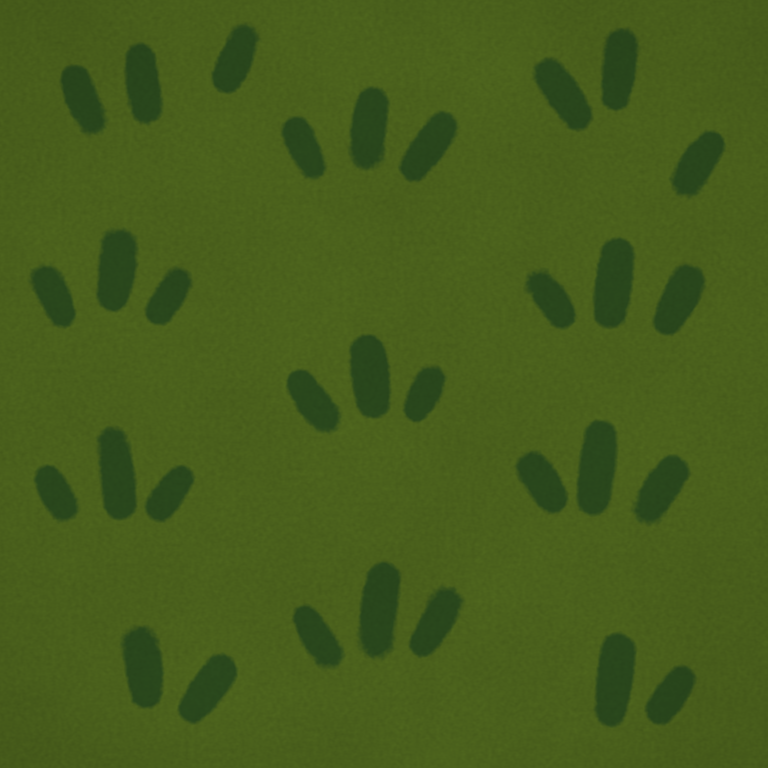
This pattern is drawn by a Shadertoy shader. Its source:

```glsl
// Tufts of soft, dark green grass strokes scattered over a grainy olive lawn.
#define LAWN_COLOR    vec3(0.288, 0.374, 0.108)
#define BLADE_COLOR   vec3(0.160, 0.274, 0.108)
#define BLADE_SPACING 0.076
#define BLADE_RADIUS  0.0212
#define SIDE_TILT     0.52
#define EDGE_SOFTNESS 0.0036
#define EDGE_RAGGED   0.0022
#define GRAIN_SCALE   150.0
#define GRAIN_AMOUNT  0.075
#define MOTTLE_AMOUNT 0.045
#define VIGNETTE      0.07

vec2 hash22(vec2 p) {
    vec3 q = fract(vec3(p.xyx) * vec3(0.1031, 0.1030, 0.0973));
    q += dot(q, q.yzx + 33.33);
    return fract((q.xx + q.yz) * q.zy);
}

// Signed random pair in -1..1
vec2 jitter(vec2 seed) { return hash22(seed) * 2.0 - 1.0; }

float gradientNoise(vec2 p) {
    vec2 i = floor(p), f = fract(p);
    vec2 u = f * f * f * (f * (f * 6.0 - 15.0) + 10.0);
    vec2 e = vec2(0.0, 1.0);
    float a = dot(jitter(i), f);
    float b = dot(jitter(i + e.yx), f - e.yx);
    float c = dot(jitter(i + e.xy), f - e.xy);
    float d = dot(jitter(i + e.yy), f - e.yy);
    return mix(mix(a, b, u.x), mix(c, d, u.x), u.y);
}

// Coverage of one tilted, slightly tapered stroke centred on the origin
float blade(vec2 p, float tilt, float halfLength, float radius, vec2 shape, float ragged, float pixel) {
    vec2 axis = vec2(sin(tilt), cos(tilt));
    vec2 q = vec2(dot(p, vec2(axis.y, -axis.x)), dot(p, axis));
    float along = clamp(q.y / halfLength, -1.0, 1.0);
    q.x += 0.0018 * shape.x * (along * along - 0.5);
    float width = radius * (1.0 + 0.09 * shape.y * along - 0.10 * along * along);
    float dist = length(q - vec2(0.0, along * halfLength)) - width;

    // One end of the stroke fades out like a dry brush
    float dryEnd = smoothstep(0.4, 1.0, along * sign(shape.x)) * abs(shape.x);
    float soft = max(EDGE_SOFTNESS * (1.0 + 0.9 * dryEnd), pixel);
    return 1.0 - smoothstep(-soft, soft, dist + ragged * (1.0 + dryEnd));
}

// Three columns of tufts, the middle one staggered against the outer two
vec2 tuftCenter(float col, float row) {
    vec2 start = col == 1.0 ? vec2(0.47, 0.20) : vec2(0.17 + 0.305 * col, 0.122);
    float rowStep = col == 1.0 ? 0.314 : 0.26;
    return start + vec2(0.0, row * rowStep) + jitter(vec2(col + 3.0, row + 11.0)) * vec2(0.03, 0.012);
}

float grassMask(vec2 p, float pixel) {
    float ragged = EDGE_RAGGED * (gradientNoise(p * 85.0) + 0.8 * gradientNoise(p * 190.0 + 7.0));
    float mask = 0.0;
    for (float col = 0.0; col < 3.0; col++) {
        bool outer = col != 1.0;
        float rows = outer ? 4.0 : 3.0;
        for (float row = 0.0; row < rows; row++) {
            vec2 center = tuftCenter(col, row);
            for (float side = -1.0; side < 2.0; side++) {
                // The lowest outer tufts have only two blades
                if (outer && row == 0.0 && side < 0.0) continue;
                vec2 seed = vec2(col * 17.0 + side * 5.0 + 23.0, row * 13.0 + side + 41.0);
                vec2 place = jitter(seed);
                vec2 form = jitter(seed + 57.0);
                vec2 shape = jitter(seed + 91.0);
                float isSide = abs(side);

                vec2 offset = isSide * (vec2(side * BLADE_SPACING, -0.025) + place * vec2(0.008, 0.010));
                // Right blades of the top outer tufts stray from their group
                if (outer && row == 3.0 && side > 0.0)
                    offset += col == 0.0 ? vec2(0.045, 0.05) : vec2(0.025, -0.10);

                float lean = side * SIDE_TILT + mix(sign(form.x) * 0.12, form.x * 0.13, isSide);
                float halfLength = mix(0.036, 0.026, isSide) + form.y * 0.006;
                float radius = BLADE_RADIUS * (mix(1.10, 1.0, isSide) + 0.08 * place.x);
                mask = max(mask, blade(p - center - offset, lean, halfLength, radius, shape, ragged, pixel));
            }
        }
    }
    return mask;
}

void mainImage(out vec4 fragColor, in vec2 fragCoord) {
    float size = min(iResolution.x, iResolution.y);
    vec2 p = (fragCoord - 0.5 * iResolution.xy) / size + 0.5;

    // Fine paper grain over broad, faint mottling
    float grain = gradientNoise(p * GRAIN_SCALE) + 0.6 * gradientNoise(p * GRAIN_SCALE * vec2(1.5, 2.1) + 31.0);
    float mottle = gradientNoise(p * 6.0 + 4.0) + 0.6 * gradientNoise(p * 28.0 + 19.0);

    float grass = grassMask(p, 0.75 / size);
    vec3 color = mix(LAWN_COLOR, BLADE_COLOR, grass);
    color *= 1.0 + mix(1.0, 0.7, grass) * (GRAIN_AMOUNT * grain + MOTTLE_AMOUNT * mottle);

    // Corners darken a little
    vec2 fromCenter = p - 0.5;
    color *= 1.0 + 0.01 - VIGNETTE * smoothstep(0.15, 0.55, dot(fromCenter, fromCenter));

    fragColor = vec4(color, 1.0);
}
```
